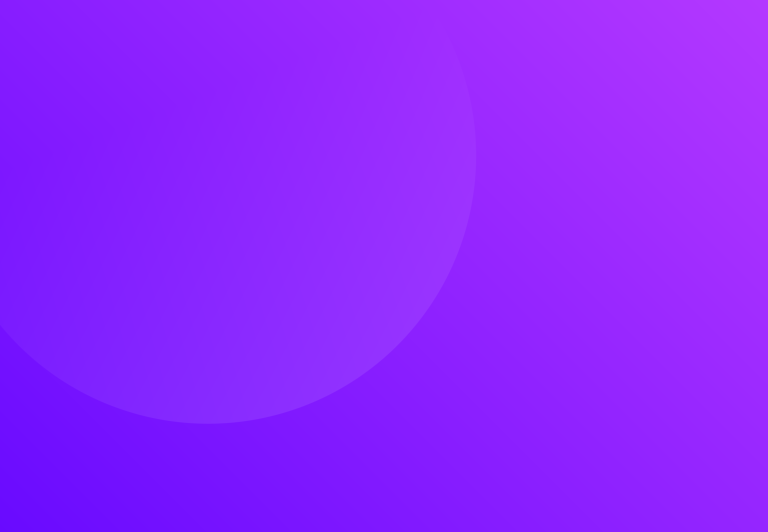
Reproduce this background procedurally as a WebGL 1 fragment shader.

```glsl
precision highp float;

// A diagonal violet-to-magenta gradient with one large translucent disc.
// The disc is a smoothed circle distance, filled by a white veil that
// strengthens towards its lower right and fades out at the top left.

uniform vec2 u_resolution;

const vec3 INDIGO = vec3(0.41, 0.04, 1.0);
const vec3 ORCHID = vec3(0.705, 0.22, 1.0);

const vec2 DISC_CENTER = vec2(0.391, 0.7075);
const float DISC_RADIUS = 0.504;

// Linear blend from the lower left corner to the upper right one.
vec3 diagonalGradient(vec2 p, float aspect, vec3 low, vec3 high) {
  return mix(low, high, (p.x + p.y) / (aspect + 1.0));
}

// Coverage of a disc, softened over one edge width.
float discMask(vec2 offset, float radius, float edge) {
  return 1.0 - smoothstep(-edge, edge, length(offset) - radius);
}

// Veil opacity rising along a slope; q is in disc radii.
float veilOpacity(vec2 q, float base, vec2 slope) {
  return max(base + dot(q, slope), 0.0);
}

void main() {
  // Canvas heights as units, origin at the lower left
  vec2 p = gl_FragCoord.xy / u_resolution.y;
  float aspect = u_resolution.x / u_resolution.y;
  float edge = 0.75 / u_resolution.y;

  vec3 color = diagonalGradient(p, aspect, INDIGO, ORCHID);

  // Translucent disc
  vec2 offset = p - DISC_CENTER;
  float veil = veilOpacity(offset / DISC_RADIUS, 0.017, vec2(0.028, -0.073));
  color = mix(color, vec3(1.0), veil * discMask(offset, DISC_RADIUS, edge));

  gl_FragColor = vec4(color, 1.0);
}
```
